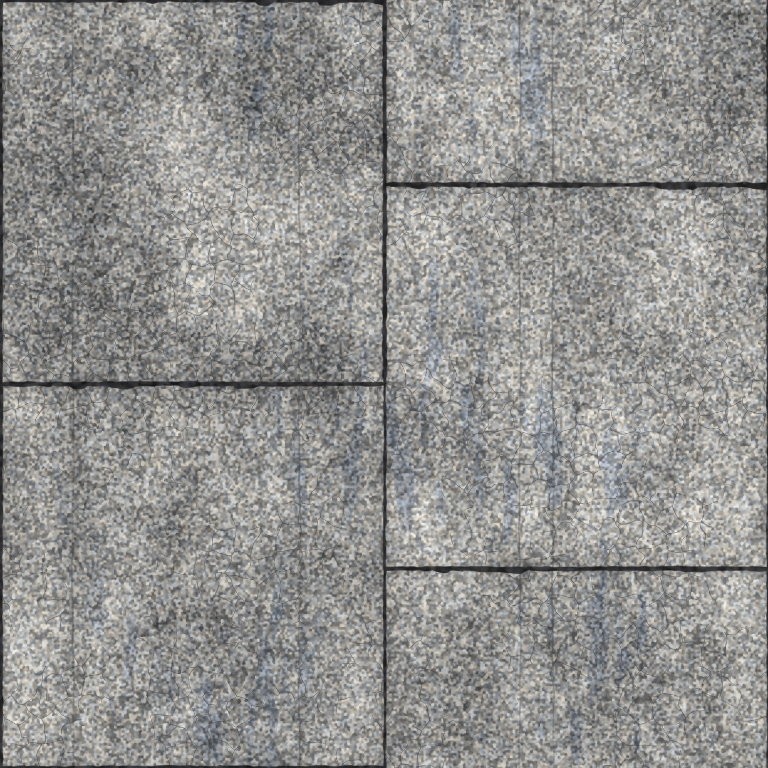
Write a Shadertoy shader that draws this texture.

```glsl
const vec3 JOINT = vec3(0.15, 0.15, 0.16);
const vec3 CRACK = vec3(0.24, 0.24, 0.25);
const vec3 STAIN = vec3(0.41, 0.44, 0.49);
const vec3 WARM = vec3(1.008, 1.0, 0.975);
const vec3 COOL = vec3(0.997, 1.0, 1.0);

vec3 hash3(vec2 p) {
    vec3 q = fract(p.xyx * vec3(0.1031, 0.1030, 0.0973));
    q += dot(q, q.yxz + 33.33);
    return fract((q.xxy + q.yzz) * q.zyx);
}

// Tiling cellular noise: x = gap to the cell border, y = smooth random value
vec2 cells(vec2 uv, vec2 count, float seed) {
    vec2 p = uv * count, base = floor(p);
    float near = 9.0, second = 9.0, total = 1e-3, sum = 5e-4;
    for (int j = -1; j <= 1; j++)
    for (int i = -1; i <= 1; i++) {
        vec2 cell = base + vec2(i, j);
        vec3 h = hash3(mod(cell, count) + seed);
        vec2 d = cell + 0.15 + 0.7 * h.xy - p;
        float d2 = dot(d, d);
        second = min(second, max(near, d2));
        near = min(near, d2);
        float w = max(0.0, 1.3 - d2);
        w *= w * w;
        total += w;
        sum += w * h.z;
    }
    return vec2(sqrt(second) - sqrt(near), sum / total);
}

float soft(vec2 uv, vec2 count, float seed) {
    return cells(uv, count, seed).y - 0.5;
}

float line(float dist, float halfWidth, float blur) {
    return 1.0 - smoothstep(halfWidth - blur, halfWidth + blur, abs(dist));
}

// Signed distance to the nearest multiple of a step
float toMultiple(float v, float stepSize) {
    return v - stepSize * floor(v / stepSize + 0.5);
}

float wobble(float t, float seed) {
    float a = 6.2831853 * t;
    return 0.5 * sin(3.0 * a + seed) + 0.3 * sin(11.0 * a + 2.0 * seed)
         + 0.2 * sin(29.0 * a + 5.0 * seed);
}

// Broad patches, vertical weathering and fine aggregate
float concreteTone(vec2 uv) {
    vec2 p = uv + 0.012 * vec2(wobble(uv.y, 8.0), wobble(uv.x, 9.0));
    float patches = 0.19 * soft(p, vec2(6.0, 5.0), 3.0)
                  + 0.13 * soft(p, vec2(14.0), 17.0)
                  + 0.10 * soft(p, vec2(38.0), 29.0);
    float weather = 0.10 * soft(uv, vec2(26.0, 5.0), 41.0);
    float grain = 0.13 * soft(uv, vec2(120.0), 53.0)
                + 0.45 * soft(uv, vec2(310.0), 67.0);
    return 0.592 + patches + weather + grain;
}

// Faint vertical casting lines; x = line cover, y = closeness
vec2 hairlines(vec2 uv, float blur) {
    float xs[4] = float[4](0.095, 0.390, 0.677, 0.720);
    vec2 result = vec2(0.0);
    for (int i = 0; i < 4; i++) {
        float seed = float(i) * 2.3;
        float d = uv.x - xs[i] - 0.0018 * wobble(uv.y, seed);
        float fade = 0.65 + 0.35 * wobble(uv.y, seed + 4.0);
        result = max(result, vec2(fade * line(d, 0.0011, blur), exp(-abs(d) * 32.0)));
    }
    return result;
}

// Branching cracks, broken up and gathered near the casting lines
float cracks(vec2 uv, float closeness) {
    vec2 warp = 0.006 * vec2(wobble(uv.y, 1.0), wobble(uv.x, 2.0));
    warp += 0.012 * vec2(soft(uv, vec2(70.0), 71.0), soft(uv, vec2(70.0), 79.0));
    float gap = cells(uv + warp, vec2(36.0, 32.0), 83.0).x;
    float area = soft(uv, vec2(9.0), 91.0) + 0.5 * soft(uv, vec2(45.0), 97.0);
    return line(gap, 0.035, 0.045) * smoothstep(0.04, 0.2, area + 0.12 * closeness);
}

float blueStreaks(vec2 uv) {
    vec2 p = uv + vec2(0.004 * wobble(uv.y, 6.0), 0.0);
    float streak = soft(p, vec2(90.0, 12.0), 103.0);
    float area = soft(uv, vec2(8.0, 4.0), 107.0);
    return smoothstep(0.12, 0.28, streak) * smoothstep(0.03, 0.2, area);
}

void mainImage(out vec4 fragColor, in vec2 fragCoord) {
    vec2 uv = fragCoord / iResolution.xy;
    float blur = 0.9 / iResolution.y;

    // Two columns of square slabs, the right one shifted up
    float column = mod(floor((uv.x - 0.001) * 2.0), 2.0);
    float shift = column * 0.2595;
    float slabRow = mod(floor((uv.y - shift) * 2.0), 2.0);
    float dx = toMultiple(uv.x - 0.001, 0.5) + 0.0005 * wobble(uv.y, 3.0);
    float dy = toMultiple(uv.y - shift, 0.5) + 0.0005 * wobble(uv.x, 7.0);

    // Surface with slab tone and mineral tint
    float slabTone = 0.02 * (hash3(vec2(column, slabRow) + 5.0).x - 0.5);
    float tone = concreteTone(uv) + slabTone;
    vec3 color = tone * mix(COOL, WARM, smoothstep(0.35, 0.75, tone));
    color *= 1.0 + 0.08 * soft(uv, vec2(200.0), 113.0) * vec3(1.0, 0.2, -1.0);

    // Wear
    vec2 hair = hairlines(uv, blur);
    color = mix(color, color * STAIN * 1.85, 0.6 * blueStreaks(uv));
    color *= 1.0 - 0.05 * hair.y;
    color = mix(color, CRACK, 0.5 * hair.x);
    color = mix(color, CRACK, 0.5 * cracks(uv, hair.y));

    // Joints, lightly chipped along the upper rim of each slab
    float edge = min(abs(dx), abs(dy));
    color *= 1.0 - 0.16 * exp(-edge * 110.0);
    float chip = 0.004 * smoothstep(0.12, 0.32, soft(uv, vec2(34.0, 20.0), 127.0));
    float roughness = 0.0018 * soft(uv, vec2(120.0), 131.0);
    float thin = 0.0009 * step(0.25, uv.x) * step(uv.x, 0.75) * step(uv.y, 0.5);
    float vertical = line(dx, 0.0027 - thin + roughness, blur);
    float horizontal = line(dy, 0.0029 + roughness + chip * step(dy, 0.0), blur);
    vec3 jointColor = JOINT * (1.0 + 1.2 * soft(uv, vec2(150.0), 137.0));
    color = mix(color, jointColor, 0.92 * max(vertical, horizontal));

    fragColor = vec4(clamp(color, 0.0, 1.0), 1.0);
}
```
